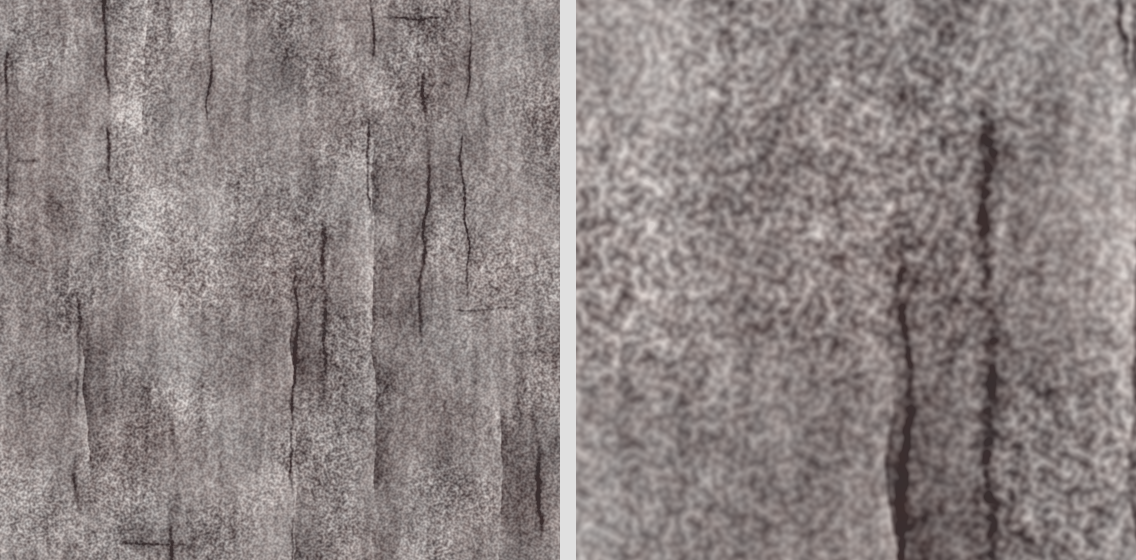
Left: the whole. Right: its middle third, enlarged.
Give the GLSL for this texture, as a three.js fragment shader.

```glsl
// Weathered grey stone: fine gritty grain, worn patches, upright ledges and dark cracks.

#define SHADOW_COLOR vec3(0.33, 0.29, 0.29)
#define PALE_COLOR vec3(0.75, 0.72, 0.71)
#define BASE_TONE 0.57
#define GRAIN_SCALE 200.0
#define GRAIN_CONTRAST 0.54
#define PATCH_CONTRAST 0.36
#define STREAK_CONTRAST 0.24
#define CRACK_COUNT 11
#define CRACK_WIDTH 0.0034
#define CRACK_DEPTH 0.62
#define LEDGE_COUNT 5
#define CROSS_COUNT 4

varying vec2 vUv;

vec2 hash2(vec2 p) {
  vec3 q = fract(p.xyx * vec3(0.1031, 0.1030, 0.0973));
  q += dot(q, q.yzx + 33.33);
  return fract((q.xx + q.yz) * q.zy);
}

vec2 gradient(vec2 cell) {
  float angle = 6.2832 * hash2(cell).x;
  return vec2(cos(angle), sin(angle));
}

// Gradient noise, centred on zero
float noise(vec2 p) {
  vec2 i = floor(p), f = fract(p);
  vec2 u = f * f * f * (f * (f * 6.0 - 15.0) + 10.0);
  vec2 e = vec2(1.0, 0.0);
  float low = mix(dot(gradient(i), f), dot(gradient(i + e.xy), f - e.xy), u.x);
  float high = mix(dot(gradient(i + e.yx), f - e.yx), dot(gradient(i + e.xx), f - e.xx), u.x);
  return mix(low, high, u.y);
}

float fbm(vec2 p) {
  float sum = 0.0, amp = 1.0;
  for (int i = 0; i < 4; i++) {
    sum += amp * noise(p);
    p = mat2(0.96, 0.28, -0.28, 0.96) * p * 2.1 + 17.3;
    amp *= 0.55;
  }
  return sum;
}

// Wandering upright line: x = signed offset from it, y = strength along it
vec2 wanderingLine(vec2 p, float x, float seed, float reach) {
  vec2 h = hash2(vec2(seed, seed * 1.7 + 5.0));
  float bend = 0.022 * noise(vec2(p.y * 3.5, seed)) + 0.008 * noise(vec2(p.y * 17.0, seed + 0.4));
  float along = abs(p.y - h.y) / (reach * (0.6 + 0.8 * h.x));
  float broken = smoothstep(-0.45, 0.25, noise(vec2(p.y * 11.0, seed + 0.6)));
  return vec2(p.x - x - bend, (1.0 - smoothstep(0.55, 1.0, along)) * broken);
}

// Dark core with a softer shadow around it
float crack(vec2 line, float width) {
  float core = exp(-pow(line.x / width, 2.0));
  float shade = exp(-abs(line.x) / (width * 4.5));
  return line.y * (core + 0.38 * shade);
}

// Pale lip left of the edge, broad shade right of it
float ledge(vec2 line) {
  float side = smoothstep(-0.002, 0.002, line.x);
  float lip = 0.42 * exp(line.x / 0.016) * (1.0 - side);
  float shade = 0.36 * exp(-line.x / 0.045) * side;
  return line.y * (lip - shade);
}

void main() {
  vec2 p = vUv;
  vec2 rough = p + 0.0025 * vec2(noise(p * 75.0), noise(p * 75.0 + 40.0));

  // Broad stains, worn patches and upright weather streaks
  float stain = fbm(p * vec2(5.0, 2.0) + 3.0);
  float mottle = fbm(p * vec2(17.0, 12.0) + 11.0);
  float worn = smoothstep(-0.25, 0.45, fbm(p * vec2(6.0, 4.5) + 29.0));
  float streak = noise(rough * vec2(62.0, 6.0)) + 0.6 * noise(rough * vec2(125.0, 17.0));
  float tone = BASE_TONE + PATCH_CONTRAST * (0.85 * stain + mix(0.6, 1.1, worn) * mottle);
  tone += STREAK_CONTRAST * streak;

  // Grit, stronger where the face is worn
  vec2 g = mat2(0.88, 0.47, -0.47, 0.88) * p * GRAIN_SCALE;
  float grain = noise(g) + 0.7 * noise(g * vec2(0.48, 0.43) + 50.0);
  tone += GRAIN_CONTRAST * mix(0.8, 1.25, worn) * grain;

  // Ledges left by split layers
  for (int i = 0; i < LEDGE_COUNT; i++) {
    float k = float(i);
    float x = (k + 0.2 + 0.6 * hash2(vec2(k, 71.0)).x) / float(LEDGE_COUNT);
    tone += ledge(wanderingLine(rough, x, k * 3.0 + 101.0, 0.36));
  }

  // Upright cracks
  float dark = 0.0;
  for (int i = 0; i < CRACK_COUNT; i++) {
    float k = float(i);
    vec2 h = hash2(vec2(k, 23.0));
    float x = (k + 0.1 + 0.8 * h.x) / float(CRACK_COUNT);
    dark = max(dark, crack(wanderingLine(rough, x, k * 2.0 + 7.0, 0.28), CRACK_WIDTH * mix(0.5, 1.3, h.y)));
  }

  // Short cross cracks
  for (int i = 0; i < CROSS_COUNT; i++) {
    float k = float(i);
    float y = (k + hash2(vec2(k, 53.0)).x) / float(CROSS_COUNT);
    dark = max(dark, 0.7 * crack(wanderingLine(rough.yx, y, k * 5.0 + 211.0, 0.1), CRACK_WIDTH * 0.7));
  }
  tone -= CRACK_DEPTH * dark;

  // Stone colour with a faint warm and cool drift
  vec3 color = mix(SHADOW_COLOR, PALE_COLOR, clamp(tone, -0.25, 1.25));
  color += vec3(0.012, -0.004, -0.008) * (noise(g * 0.4 + 90.0) + noise(p * 7.0 + 60.0));
  gl_FragColor = vec4(color, 1.0);
}
```
